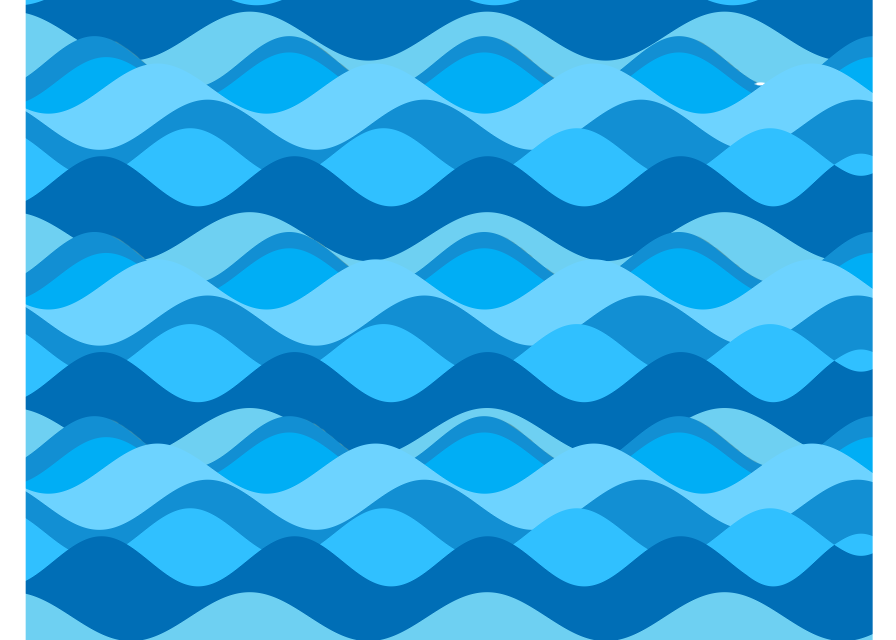
Give the GLSL for this pattern, as a Shadertoy shader.

```glsl
// Stacked bands of overlapping blue sea waves between white side margins.

const vec2 CANVAS = vec2(768.0, 549.0);  // design units, y runs downward
const float LEFT = 22.0;
const float RIGHT = 748.0;
const int BANDS = 3;
const float SEAM = 715.0;                // crossing point near the right margin
const float TAU = 6.2831853;

const vec3 DEEP  = vec3(0.000, 0.431, 0.714);
const vec3 MID   = vec3(0.072, 0.561, 0.827);
const vec3 VIVID = vec3(0.000, 0.682, 0.961);
const vec3 LIGHT = vec3(0.190, 0.753, 1.000);
const vec3 SKY   = vec3(0.427, 0.827, 1.000);
const vec3 TEAL  = vec3(0.433, 0.815, 0.949);
const vec3 FRAY  = vec3(0.380, 0.600, 0.600);

// Each wave: first crest x, wavelength, mean height, amplitude
const vec4 BACK_WAVE  = vec4(214.0, 203.5,  31.0, 21.0);
const vec4 ARCH_WAVE  = vec4( 81.0, 167.0,  53.0, 22.0);
const vec4 VIVID_WAVE = vec4( 81.0, 167.0,  65.5, 20.5);
const vec4 SKY_WAVE   = vec4(135.0, 187.0,  76.0, 21.5);
const vec4 MID_WAVE   = vec4(178.0, 185.7, 107.0, 21.5);
const vec4 LIGHT_WAVE = vec4(163.0, 165.7, 131.0, 21.0);
const vec4 DEEP_WAVE  = vec4( 87.0, 165.5, 155.5, 21.5);

float hash(float n) {
    return fract(sin(n * 12.9898) * 43758.5453);
}

float noise(float x) {
    float i = floor(x);
    return mix(hash(i), hash(i + 1.0), smoothstep(0.0, 1.0, x - i));
}

float waveY(vec4 w, float x) {
    return w.z - w.w * cos(TAU * (x - w.x) / w.y);
}

// Coverage of the region where d is positive
float cover(float d, float px) {
    return clamp(d / px + 0.5, 0.0, 1.0);
}

// Top of each band; the lower ones sit slightly closer together
float bandTop(int i) {
    return 168.0 * float(i) - 10.0 * float(max(i - 1, 0));
}

// The back wave drops a little further in the lower bands
float backDrop(int i) {
    return i == 0 ? 0.0 : (i == 1 ? 4.0 : 14.0);
}

vec3 paintBand(vec3 col, vec2 p, int i, float px) {
    float x = p.x;
    float y = p.y - bandTop(i);

    col = mix(col, TEAL, cover(y - backDrop(i) - waveY(BACK_WAVE, x), px));

    // Last band shows only its back wave
    if (i == BANDS) return col;

    // Arches with a faint frayed line on their falling shoulders
    float arch = y - waveY(ARCH_WAVE, x);
    col = mix(col, MID, cover(arch, px));
    float falling = smoothstep(0.35, 0.8, sin(TAU * (x - ARCH_WAVE.x) / ARCH_WAVE.y));
    float line = cover(0.6 - abs(arch), px);
    col = mix(col, FRAY, 0.6 * line * falling * noise(x * 0.4 + 71.0 * float(i)));

    // Vivid humps, lower at both ends of the row
    float leftEnd = step(x, 150.0);
    float drop = 4.0 * max(leftEnd, step(665.0, x));
    col = mix(col, VIVID, cover(y - drop - waveY(VIVID_WAVE, x - 10.0 * leftEnd), px));

    // Small white gap in the top band
    if (i == 0) {
        float gap = length((vec2(x, y) - vec2(652.0, 72.0)) / vec2(4.5, 1.3)) - 1.0;
        col = mix(col, vec3(1.0), cover(-gap * 1.3, px));
    }

    col = mix(col, SKY, cover(y - waveY(SKY_WAVE, x), px));
    col = mix(col, MID, cover(y - waveY(MID_WAVE, x), px));

    // Front pair; past the seam they open into a small lens
    float lightY = waveY(LIGHT_WAVE, x);
    float deepY = waveY(DEEP_WAVE, x + 0.15 * max(x - 640.0, 0.0));
    if (x > SEAM) {
        float lens = 9.5 * sin(TAU * (x - SEAM) / 92.0);
        lightY = 141.3 - lens;
        deepY = 141.3 + lens;
    }
    col = mix(col, LIGHT, cover(y - lightY, px));
    return mix(col, DEEP, cover(y - deepY, px));
}

void mainImage(out vec4 fragColor, in vec2 fragCoord) {
    vec2 p = fragCoord / iResolution.xy * CANVAS;
    p.y = CANVAS.y - p.y;
    float px = CANVAS.y / iResolution.y;

    // Tips of a band cut off by the top edge
    float tips = 21.0 * cos(TAU * (p.x - 220.0) / 204.0) - 16.5;
    vec3 col = mix(DEEP, LIGHT, cover(tips - p.y, px));

    for (int i = 0; i <= BANDS; i++) {
        col = paintBand(col, p, i, px);
    }

    // White side margins
    float inside = cover(p.x - LEFT, px) * cover(RIGHT - p.x, px);
    fragColor = vec4(mix(vec3(1.0), col, inside), 1.0);
}
```
